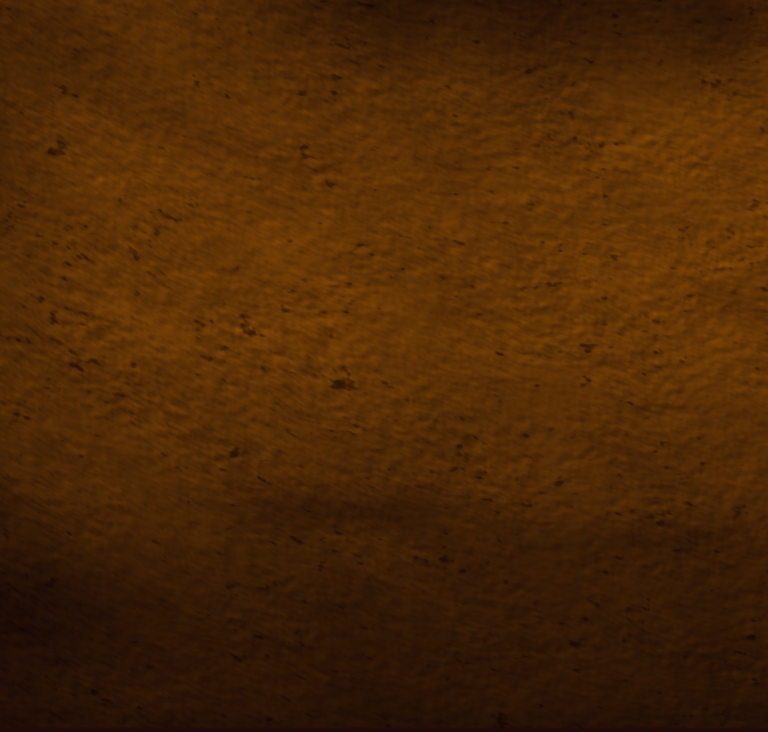
Reproduce this texture procedurally as a Shadertoy shader.

```glsl
// Rough ochre plaster wall in dim warm light, with fine slanted grain, pits and dark smudges.

const float TONE_LOW = 0.176;         // red level near the floor
const float TONE_HIGH = 0.392;        // red level in the lit band
const float TOP_FALLOFF = 0.065;      // dimming towards the top
const float TOP_SHADOW = 0.15;        // shadow hanging from the upper edge
const vec2  GRAIN_SCALE = vec2(62.0, 96.0);
const vec2  PIT_SCALE = vec2(52.0, 88.0);
const vec2  LIGHT_STEP = vec2(-0.28, 0.42);  // relief offset, in grain cells
const float RELIEF_GAIN = 0.36;
const float GRAIN_GAIN = 0.20;
const float BLOTCH_GAIN = 0.28;
const float PIT_DEPTH = 0.36;
const vec3  FLOOR_LINE = vec3(0.13, 0.03, 0.04);

float hash(ivec2 cell) {
    uvec2 q = uvec2(cell) * uvec2(1597u, 3571u);
    uint n = (q.x ^ (q.y << 7)) * 277803u + q.y;
    n = (n ^ (n >> 15)) * 739391u;
    n = (n ^ (n >> 13)) * 974711u;
    return float((n ^ (n >> 16)) & 65535u) / 65535.0;
}

float noise(vec2 p) {
    ivec2 i = ivec2(floor(p));
    vec2 f = fract(p);
    f = f * f * (3.0 - 2.0 * f);
    float low = mix(hash(i), hash(i + ivec2(1, 0)), f.x);
    float high = mix(hash(i + ivec2(0, 1)), hash(i + ivec2(1, 1)), f.x);
    return mix(low, high, f.y);
}

// Layered noise, centred on zero; each layer is turned to hide the lattice
float fbm(vec2 p) {
    const mat2 turn = mat2(0.87, 0.5, -0.5, 0.87);
    float sum = 0.0;
    float weight = 0.5;
    for (int i = 0; i < 3; i++) {
        sum += weight * (noise(p) - 0.5);
        p = turn * p * 1.8 + vec2(170.3, 90.7);
        weight *= 0.62;
    }
    return sum;
}

// Soft elliptical spot, 1 at its centre
float spot(vec2 p, vec2 centre, vec2 radius) {
    vec2 d = (p - centre) / radius;
    return exp(-dot(d, d));
}

// Large-scale lighting of the wall
float wallLight(vec2 uv) {
    float light = mix(TONE_LOW, TONE_HIGH, smoothstep(0.06, 0.58, uv.y));
    light -= TOP_FALLOFF * smoothstep(0.62, 1.0, uv.y);
    float shadowSpan = smoothstep(0.2, 0.55, uv.x) * (1.0 - 0.5 * smoothstep(0.93, 1.0, uv.x));
    light -= TOP_SHADOW * smoothstep(0.82, 1.02, uv.y) * shadowSpan;
    light *= 1.0 + 0.1 * spot(uv, vec2(1.0, 0.76), vec2(0.2, 0.12));
    light *= 1.0 - 0.22 * (1.0 - smoothstep(-0.04, 0.18, uv.x));
    light *= 1.0 - 0.28 * spot(uv, vec2(0.47, 0.30), vec2(0.13, 0.03));
    light *= 1.0 - 0.20 * spot(uv, vec2(0.85, 0.265), vec2(0.12, 0.025));
    light *= 1.0 - 0.28 * spot(uv, vec2(0.03, 0.17), vec2(0.14, 0.07));
    light *= 1.0 - 0.20 * (1.0 - smoothstep(0.0, 0.07, uv.y));
    return light;
}

// Brown ramp: green falls off faster than red in the darks
vec3 ochre(float tone) {
    return vec3(tone, max(tone * 0.585 - 0.02, tone * 0.36), 0.02);
}

void mainImage(out vec4 fragColor, in vec2 fragCoord) {
    vec2 uv = fragCoord / iResolution.xy;
    vec2 pos = fragCoord / iResolution.y;

    // Grain slants downwards at the left and levels out to the right
    vec2 flow = vec2(pos.x, pos.y + 0.45 * pos.x - 0.17 * pos.x * pos.x);
    flow += 0.012 * vec2(noise(pos * 11.0), noise(pos * 11.0 + 40.0));

    // Embossed surface, rougher in some patches than in others
    vec2 grainPos = flow * GRAIN_SCALE + 20.0;
    float grain = fbm(grainPos);
    float relief = grain - fbm(grainPos + LIGHT_STEP);
    float blotch = fbm(flow * vec2(8.0, 16.0) + 60.0);
    float patches = clamp(0.5 + 1.5 * fbm(flow * vec2(9.0, 18.0) + 90.0), 0.0, 1.0);
    float roughness = mix(0.7, 1.3, patches);

    // Small ragged pits gathered in the rough patches
    float pitLevel = mix(0.30, 0.14, patches);
    float pitField = fbm(flow * PIT_SCALE + 150.0) - 0.3 * relief;
    float pits = smoothstep(pitLevel, pitLevel + 0.22, pitField);

    float tone = wallLight(uv);
    tone *= 1.0 + roughness * (RELIEF_GAIN * relief + GRAIN_GAIN * grain) + BLOTCH_GAIN * blotch;
    tone *= 1.0 - PIT_DEPTH * pits;

    vec3 colour = ochre(max(tone, 0.05));
    colour = mix(FLOOR_LINE, colour, smoothstep(0.002, 0.008, uv.y));
    fragColor = vec4(colour, 1.0);
}
```
